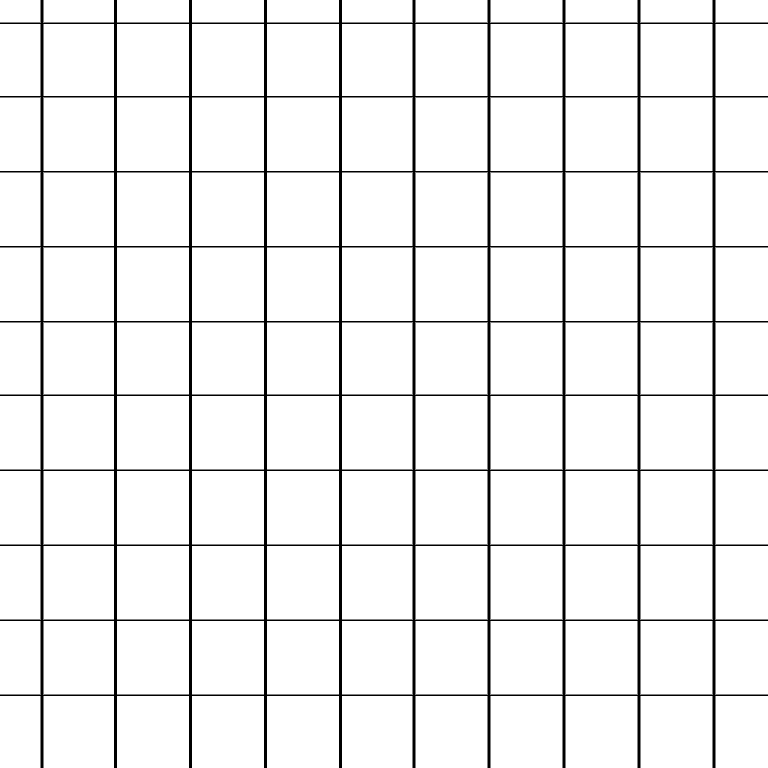
Give the GLSL for this pattern, as a three.js fragment shader.

```glsl
const float UNITS = 512.0;                  // drafting units across the canvas
const float PITCH = 49.78;                  // mean spacing of the lines
const float FIRST_LINE = 27.55;             // position of the first line before rounding
const vec2 GRID_SHIFT = vec2(0.0, -12.5);   // offset of the grid from the upper left
const vec2 LINE_WIDTH = vec2(2.0, 1.0);     // upright lines, level lines
const vec3 PAPER = vec3(1.0);
const vec3 INK = vec3(0.0);

varying vec2 vUv;

// Distance on each axis to the nearest line, with lines rounded to whole units
vec2 lineDistance(vec2 p) {
  vec2 q = p - GRID_SHIFT;
  vec2 index = floor((q - FIRST_LINE) / PITCH + 0.5);
  vec2 center = floor(FIRST_LINE + index * PITCH + 0.5);
  return abs(q - center);
}

void main() {
  // Units measured right and down from the upper left corner
  vec2 p = vec2(vUv.x, 1.0 - vUv.y) * UNITS;
  vec2 edge = max(fwidth(p), vec2(1e-4));

  // Smoothed coverage of the upright and level lines
  vec2 coverage = clamp((0.5 * LINE_WIDTH - lineDistance(p)) / edge + 0.5, 0.0, 1.0);
  float ink = max(coverage.x, coverage.y);

  gl_FragColor = vec4(mix(PAPER, INK, ink), 1.0);
}
```
